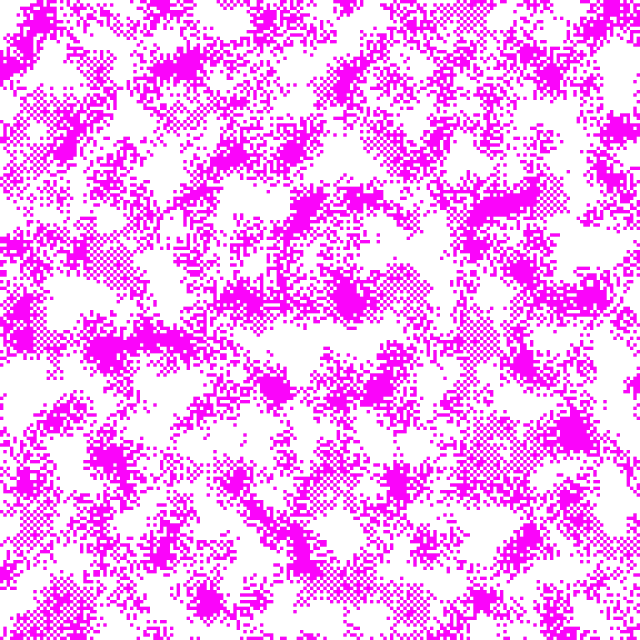
A Shadertoy shader for this texture:

```glsl
#define CELLS 192.0        // dither cells across the canvas
#define BLOBS 14.0         // noise lattice cells across the canvas
#define TONE 0.33          // mean ink before clipping
#define GAIN 1.38          // contrast of the blobs
#define CHECKER 0.5        // strength of the checkered areas
#define EDGE_DIM 0.16      // dimming of half-covered pixels
#define PAPER vec3(1.0)
#define INK vec3(0.98, 0.02, 0.98)

// Integer hash of a lattice point, 0..1
float hash(ivec2 p, uint seed) {
    uint h = uint(p.x) * 1597334677u ^ uint(p.y) * 3812015801u ^ seed * 2654435769u;
    h = (h ^ (h >> 16)) * 2146121005u;
    h = (h ^ (h >> 15)) * 2221713035u;
    h ^= h >> 16;
    return float(h >> 8) / 16777216.0;
}

float cornerSlope(ivec2 corner, vec2 offset, uint seed) {
    float angle = 6.28318 * hash(corner, seed);
    return dot(vec2(cos(angle), sin(angle)), offset);
}

// Gradient noise, about -0.7..0.7
float gradientNoise(vec2 p, uint seed) {
    ivec2 i = ivec2(floor(p));
    vec2 f = fract(p);
    vec2 u = f * f * f * (f * (f * 6.0 - 15.0) + 10.0);
    float a = cornerSlope(i, f, seed);
    float b = cornerSlope(i + ivec2(1, 0), f - vec2(1, 0), seed);
    float c = cornerSlope(i + ivec2(0, 1), f - vec2(0, 1), seed);
    float d = cornerSlope(i + ivec2(1, 1), f - vec2(1, 1), seed);
    return mix(mix(a, b, u.x), mix(c, d, u.x), u.y);
}

// High-passed white noise, checkered in places, flattened to 0..1
float ditherThreshold(ivec2 cell) {
    float v = hash(cell, 1u);
    for (int y = -1; y <= 1; y++)
        for (int x = -1; x <= 1; x++) {
            int reach = abs(x) + abs(y);
            if (reach > 0) v -= hash(cell + ivec2(x, y), 1u) * float(3 - reach) / 12.0;
        }
    float parity = float((cell.x + cell.y) & 1) * 2.0 - 1.0;
    float area = smoothstep(0.08, 0.35, gradientNoise(vec2(cell) * 0.045, 2u));
    v += CHECKER * area * parity;
    return 0.5 + 0.5 * tanh(2.6 * v);
}

// One where the cell is inked
float cellInk(ivec2 cell) {
    vec2 p = (vec2(cell) + 0.5) / CELLS * BLOBS;
    float blobs = gradientNoise(p, 3u) + 0.5 * gradientNoise(p * 2.0 + 7.3, 4u);
    return step(ditherThreshold(cell), TONE + GAIN * blobs);
}

void mainImage(out vec4 fragColor, in vec2 fragCoord) {
    // Box-filtered square cells
    vec2 p = fragCoord / iResolution.y * CELLS - 0.5;
    float pixel = CELLS / iResolution.y;
    ivec2 i = ivec2(floor(p));
    vec2 cover = clamp((fract(p) - 0.5) / pixel + 0.5, 0.0, 1.0);
    float low = mix(cellInk(i), cellInk(i + ivec2(1, 0)), cover.x);
    float high = mix(cellInk(i + ivec2(0, 1)), cellInk(i + ivec2(1, 1)), cover.x);
    float ink = mix(low, high, cover.y);

    vec3 color = mix(PAPER, INK, ink);
    color.rb -= EDGE_DIM * ink * (1.0 - ink);
    fragColor = vec4(color, 1.0);
}
```
